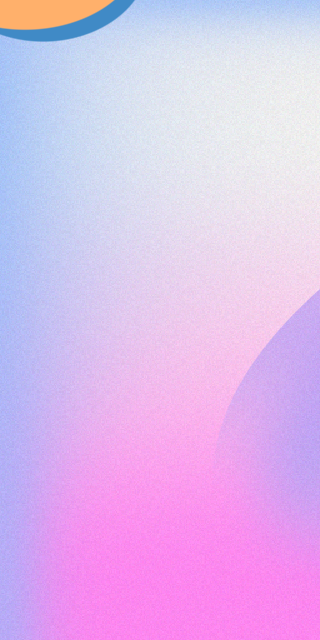
A Shadertoy shader for this background:

```glsl
// A grainy pastel gradient: cream melting into pink, with blue light on the left and top.
// A violet hill with a curved edge rises on the right; two ellipses overlap in the top corner.
// Soft ramps and falloffs make the colours, distance functions make the shapes.

const vec3 CREAM  = vec3(0.945, 0.940, 0.932);
const vec3 BLUSH  = vec3(0.975, 0.790, 0.920);
const vec3 PINK   = vec3(0.990, 0.525, 0.935);
const vec3 SKY    = vec3(0.650, 0.765, 0.965);
const vec3 LILAC  = vec3(0.715, 0.670, 0.965);
const vec3 VIOLET = vec3(0.750, 0.640, 0.952);
const vec3 ORANGE = vec3(1.000, 0.690, 0.420);
const vec3 BLUE   = vec3(0.250, 0.540, 0.775);

float hash(vec2 p) {
    vec3 q = fract(vec3(p.xyx) * 0.1031);
    q += dot(q, q.yzx + 33.33);
    return fract((q.x + q.y) * q.z);
}

// Approximate signed distance to an axis-aligned ellipse
float ellipse(vec2 p, vec2 radii) {
    float k = length(p / radii);
    return k * (k - 1.0) / max(length(p / (radii * radii)), 1e-4);
}

float coverage(float dist, float pixel) {
    return 1.0 - smoothstep(-pixel, pixel, dist);
}

// Vertical ramp with blue falloffs from the left and top borders
vec3 backdrop(vec2 p) {
    vec3 col = mix(PINK, BLUSH, smoothstep(0.15, 1.08, p.y));
    col = mix(col, CREAM, smoothstep(0.85, 1.60, p.y));

    float height = smoothstep(0.25, 1.25, p.y);
    float reach = mix(0.16, 0.36, height);
    float left = exp(-pow(max(p.x, 0.0) / reach, mix(1.9, 1.15, height)));
    col = mix(col, mix(LILAC, SKY, smoothstep(0.1, 1.6, p.y)), left);

    float top = exp(-pow(max(2.0 - p.y, 0.0) / 0.10, 1.4));
    return mix(col, SKY, 0.9 * top);
}

// Opacity of the hill: crisp along its upper edge, dissolving downwards
float hill(vec2 p, float pixel) {
    float rise = p.y - 0.5;
    float inside = p.x - (0.665 + 0.94 * rise * rise);
    float rim = 0.8 * smoothstep(0.42, 1.0, p.y);
    float body = mix(rim, 1.0, smoothstep(0.0, 0.32, inside));
    return body * coverage(-inside, pixel) * smoothstep(0.08, 0.60, p.y);
}

// Fine grain, mostly grey with a little colour
vec3 grain(vec2 p) {
    vec2 cell = floor(p * 256.0);
    vec3 tint = vec3(hash(cell), hash(cell + 71.0), hash(cell + 137.0)) - 0.5;
    return 0.04 * tint + 0.03 * (hash(cell + 211.0) - 0.5);
}

void mainImage(out vec4 fragColor, in vec2 fragCoord) {
    // Canvas spans 0..1 across and 0..2 upwards
    vec2 p = fragCoord / iResolution.xy * vec2(1.0, 2.0);
    float pixel = 1.0 / iResolution.x;

    vec3 col = backdrop(p);
    col = mix(col, VIOLET, hill(p, pixel));
    col += grain(p);

    // Corner ellipses
    float blueDist = ellipse(p - vec2(0.135, 2.130), vec2(0.331, 0.260));
    float orangeDist = ellipse(p - vec2(0.078, 2.167), vec2(0.365, 0.260));
    col = mix(col, BLUE, coverage(blueDist, pixel));
    col = mix(col, ORANGE, coverage(orangeDist, pixel));

    fragColor = vec4(clamp(col, 0.0, 1.0), 1.0);
}
```
